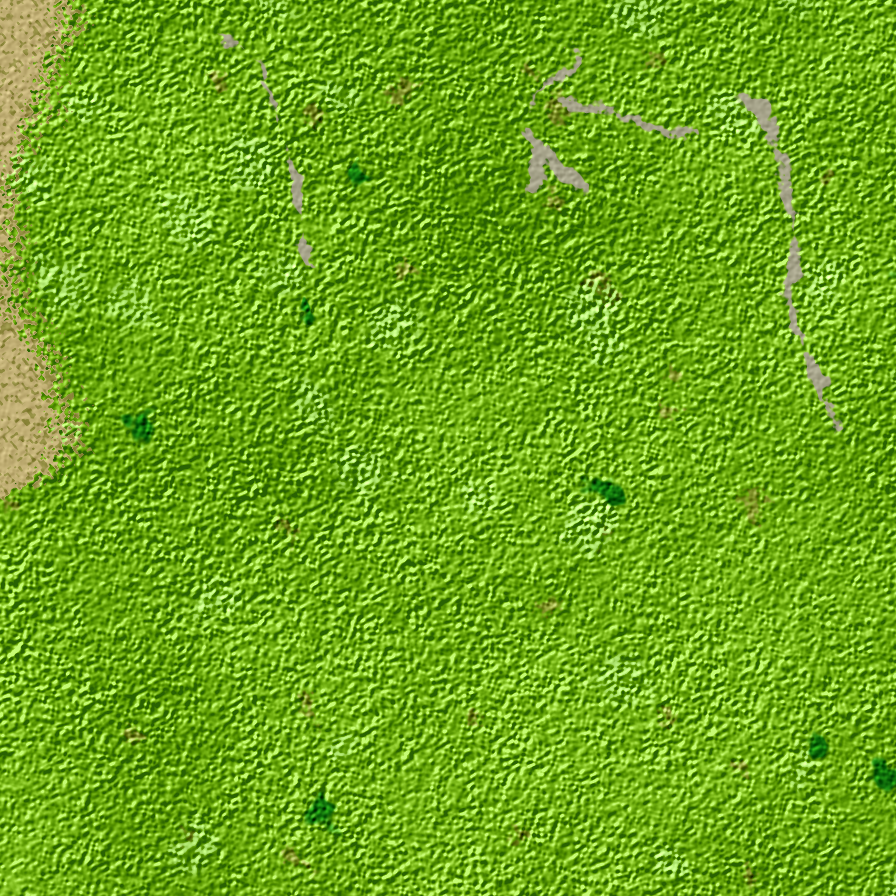
A Shadertoy shader for this texture:

```glsl
// Embossed green meadow with pale tufts, shrubs, worn trails and a sandy edge.

const vec3 GRASS = vec3(0.405, 0.645, 0.04);
const vec3 GRASS_SLOPE = vec3(0.143, 0.143, 0.09);
const vec3 GRASS_CURVE = vec3(0.008, 0.002, 0.04);
const vec3 TUFT = vec3(0.62, 0.83, 0.39);
const vec3 SHRUB = vec3(0.06, 0.43, 0.04);
const vec3 BARE_SOIL = vec3(0.50, 0.48, 0.18);
const vec3 TRAIL = vec3(0.65, 0.64, 0.54);
const vec3 SAND = vec3(0.76, 0.69, 0.46);
const vec3 SAND_SPECK = vec3(0.56, 0.54, 0.24);

const float BLADE_CELLS = 205.0;
const float CROSS_CELLS = 260.0;
const float CLUMP_CELLS = 85.0;
const float RELIEF_GAIN = 5.3;
const vec2 LIGHT_STEP = vec2(-0.0017, 0.0022);
const float TRAIL_WIDTH = 0.0075;

float hash(vec2 p) {
    vec3 q = fract(vec3(p.xyx) * 0.1031);
    q += dot(q, q.yzx + 33.33);
    return fract((q.x + q.y) * q.z);
}

float noise(vec2 p) {
    vec2 i = floor(p);
    vec2 f = fract(p);
    f = f * f * (3.0 - 2.0 * f);
    float low = mix(hash(i), hash(i + vec2(1, 0)), f.x);
    float high = mix(hash(i + vec2(0, 1)), hash(i + vec2(1, 1)), f.x);
    return mix(low, high, f.y);
}

vec2 noise2(vec2 p) {
    return vec2(noise(p), noise(p + 90.0)) - 0.5;
}

vec2 turn(vec2 p, float angle) {
    float c = cos(angle), s = sin(angle);
    return vec2(c * p.x - s * p.y, s * p.x + c * p.y);
}

// Grass surface: two crossed layers of fine blades over broader clumps
float grassHeight(vec2 uv) {
    return 0.80 * noise(turn(uv, 0.30) * BLADE_CELLS + 300.0)
         + 0.72 * noise(turn(uv, 1.05) * CROSS_CELLS + 500.0)
         + 0.40 * noise(turn(uv, -0.35) * CLUMP_CELLS + 150.0);
}

// Randomly placed soft spots: 1 at a centre, 0 at its rim
float scatter(vec2 uv, float cells, float chance, float radius, float seed) {
    float best = 0.0;
    vec2 home = floor(uv * cells);
    for (int y = -1; y <= 1; y++) {
        for (int x = -1; x <= 1; x++) {
            vec2 id = home + vec2(x, y);
            vec2 key = id + seed;
            if (hash(key + 71.0) > chance) continue;
            vec2 centre = (id + vec2(hash(key + 13.0), hash(key + 37.0))) / cells;
            float r = radius * mix(0.55, 1.0, hash(key + 59.0));
            best = max(best, 1.0 - length(uv - centre) / r);
        }
    }
    return best;
}

// Distance to a trail that runs downwards and bends at both ends
float bentTrail(vec2 uv, vec2 centre, float halfLength, float bend) {
    float t = (uv.y - centre.y) / halfLength;
    float x = centre.x - bend * (t * t * t + 0.2 * t);
    float slope = bend * (3.0 * t * t + 0.2) / halfLength;
    float side = abs(uv.x - x) / sqrt(1.0 + slope * slope);
    return max(side, (abs(t) - 1.0) * halfLength);
}

float straightTrail(vec2 uv, vec2 a, vec2 b) {
    vec2 d = b - a;
    return length(uv - a - d * clamp(dot(uv - a, d) / dot(d, d), 0.0, 1.0));
}

float trailMask(vec2 uv, float speck) {
    vec2 p = uv + 0.020 * noise2(uv * 28.0) + 0.010 * noise2(uv * 75.0);
    float d = bentTrail(p, vec2(0.887, 0.71), 0.18, 0.035) - 0.001;
    d = min(d, bentTrail(p, vec2(0.320, 0.82), 0.13, 0.045) + 0.002);
    d = min(d, straightTrail(p, vec2(0.640, 0.94), vec2(0.600, 0.88)) + 0.001);
    d = min(d, straightTrail(p, vec2(0.610, 0.89), vec2(0.780, 0.85)) + 0.003);
    d = min(d, straightTrail(p, vec2(0.590, 0.85), vec2(0.650, 0.79)));
    d = min(d, straightTrail(p, vec2(0.597, 0.84), vec2(0.600, 0.79)));
    float width = TRAIL_WIDTH * (1.9 * noise(uv * 36.0 + 20.0) - 0.25 + 0.8 * (speck - 0.5));
    return 1.0 - smoothstep(-0.002, 0.002, d - width);
}

float sandMask(vec2 uv, float speck) {
    float edge = 0.040 + 0.033 * cos((uv.y - 0.52) * 14.0);
    edge += 0.025 * (noise(uv * 30.0 + 9.0) - 0.5) + 0.065 * (speck - 0.5);
    edge = mix(-0.02, edge, smoothstep(0.42, 0.48, uv.y));
    return 1.0 - smoothstep(-0.004, 0.004, uv.x - edge);
}

void mainImage(out vec4 fragColor, in vec2 fragCoord) {
    vec2 uv = fragCoord / iResolution.y;
    float speck = noise(turn(uv, 0.9) * 280.0 + 400.0);

    // Relief lit from the upper left, calmer in some areas
    vec2 blade = uv + 0.003 * noise2(uv * 50.0 + 30.0);
    float relief = (grassHeight(blade) - grassHeight(blade + LIGHT_STEP)) * RELIEF_GAIN;
    relief *= mix(0.75, 1.2, noise(uv * 9.0 + 80.0)) * mix(0.65, 1.35, noise(uv * 55.0 + 60.0));
    float shade = relief + 0.75 * (noise(uv * 6.0 + 5.0) - 0.5);
    shade += 0.5 * (noise(turn(uv, -0.6) * vec2(14.0, 30.0) + 70.0) - 0.5);
    vec2 hollow = uv - vec2(0.62, 0.80);
    shade -= 0.45 * exp(-70.0 * dot(hollow, hollow));
    shade = clamp(shade, -1.9, 2.3);
    vec3 color = GRASS + GRASS_SLOPE * shade + GRASS_CURVE * shade * shade;

    // Small growth and bare patches with ragged outlines
    vec2 ragged = uv + 0.025 * noise2(uv * 45.0) + 0.012 * noise2(uv * 120.0);
    float soil = scatter(ragged, 9.0, 0.28, 0.022, 200.0);
    float bare = smoothstep(0.1, 0.8, soil + 0.9 * speck - 0.45) * step(0.01, soil);
    color = mix(color, BARE_SOIL + 0.12 * relief, 0.65 * bare);
    float tuft = scatter(ragged, 8.0, 0.42, 0.042, 100.0);
    float strands = smoothstep(-0.2, 0.7, relief) * smoothstep(0.05, 0.5, tuft);
    color = mix(color, TUFT + 0.09 * relief, 0.85 * strands);
    float shrub = scatter(ragged, 7.0, 0.18, 0.024, 320.0);
    color = mix(color, SHRUB + vec3(0.04, 0.09, 0.02) * relief, smoothstep(0.05, 0.5, shrub));

    // Worn ground
    color = mix(color, TRAIL + 0.03 * relief, trailMask(uv, speck));
    vec3 sand = mix(SAND, SAND_SPECK, smoothstep(0.58, 0.85, speck)) + 0.03 * relief;
    color = mix(color, sand, sandMask(uv, speck));

    fragColor = vec4(clamp(color, 0.0, 1.0), 1.0);
}
```
